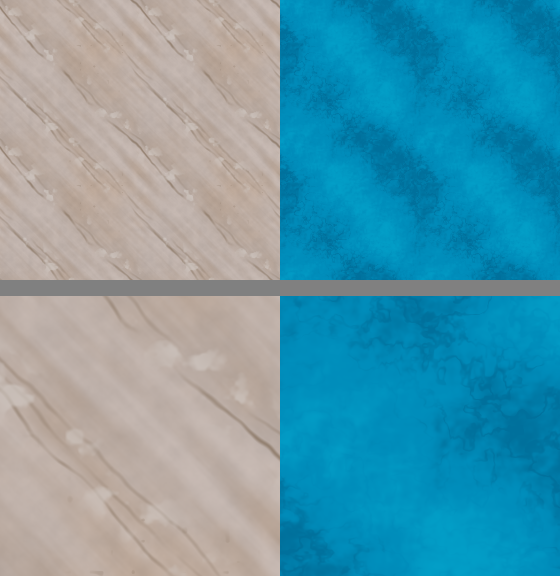
Top, the full canvas; bottom, a detail of the centre.
Give the GLSL for this texture, as a WebGL 1 fragment shader.

```glsl
precision highp float;
// Two panels side by side: beige stone with diagonal veins, and mottled blue plaster.
// Each panel repeats a square tile; lattice noise wraps at the tile edge, and the
// sheared coordinate (x + y, x) gives seamless streaks falling to the right.

#define TILES vec2(4.0, 2.0)   // repeats over the canvas, half of them per panel
#define VEIN_WIDTH 0.006       // in tiles
#define VEIN_WOBBLE 0.10
#define STREAK_CONTRAST 0.13
#define STONE_GRAIN 0.07
#define PLASTER_RELIEF 0.38
#define PLASTER_CRACKS 0.09
#define DARK_BAND 0.67         // diagonal position of the plaster shadow

uniform vec2 u_resolution;

float hash(vec2 cell) {
  return fract(sin(dot(cell, vec2(127.1, 311.7))) * 43758.5453);
}

// Value noise that wraps after "period" cells
float noise(vec2 p, vec2 period, float seed) {
  vec2 c = floor(p), f = fract(p);
  f = f * f * (3.0 - 2.0 * f);
  vec2 lo = floor(mod(c + 0.5, period)) + seed;
  vec2 hi = floor(mod(c + 1.5, period)) + seed;
  return mix(mix(hash(lo), hash(vec2(hi.x, lo.y)), f.x),
             mix(hash(vec2(lo.x, hi.y)), hash(hi), f.x), f.y);
}

// Four octaves, tile coordinates in, 0..1 out
float fbm(vec2 t, vec2 cells, float seed) {
  float sum = 0.0, gain = 0.5;
  for (int i = 0; i < 4; i++) {
    sum += gain * noise(t * cells, cells, seed);
    cells *= 2.0;
    gain *= 0.5;
  }
  return sum / 0.9375;
}

// Broken, wandering diagonal line through x + y = offset
float vein(vec2 t, float offset, float seed, float pixel) {
  float wobble = (fbm(t, vec2(4.0), seed) - 0.5) * VEIN_WOBBLE;
  float d = abs(fract(t.x + t.y - offset + wobble + 0.5) - 0.5) * 0.707;
  float broken = smoothstep(0.32, 0.68, fbm(t, vec2(5.0), seed + 9.0));
  return broken * (1.0 - smoothstep(0.0, VEIN_WIDTH + pixel, d));
}

vec3 stone(vec2 t, float pixel) {
  vec3 greyBeige = vec3(0.74, 0.69, 0.665);
  vec3 warmBeige = vec3(0.73, 0.65, 0.59);
  vec3 veinBrown = vec3(0.50, 0.42, 0.34);
  vec3 chipWhite = vec3(0.82, 0.79, 0.77);
  vec2 sheared = vec2(t.x + t.y, t.x);

  // Soft clouds and stretched streaks
  float cloud = fbm(t, vec2(3.0), 3.0);
  float streak = fbm(sheared, vec2(13.0, 2.0), 17.0);
  float warmth = smoothstep(0.28, 0.75, 0.55 * cloud + 0.45 * streak);
  vec3 color = mix(greyBeige, warmBeige, warmth);
  color *= 1.0 + STREAK_CONTRAST * (0.5 - streak);
  color *= 1.0 + STONE_GRAIN * (fbm(t, vec2(28.0), 29.0) - 0.5);

  // Thin brown veins, two strong and three faint
  for (int i = 0; i < 5; i++) {
    float k = float(i);
    float strength = i < 2 ? 0.65 : 0.28;
    float line = vein(t, 0.43 + 0.49 * k + 0.07 * floor(k / 2.0), 41.0 + 5.0 * k, pixel);
    color = mix(color, veinBrown, strength * line);
  }

  // Pale chips gathered beside the strong veins, and small brown pits
  float beside = pow(0.5 + 0.5 * cos(12.566 * (sheared.x - 0.47)), 3.0);
  float chips = smoothstep(0.58, 0.70, fbm(t, vec2(11.0), 73.0));
  color = mix(color, chipWhite, 0.65 * chips * beside);
  float pits = smoothstep(0.90, 0.99, noise(t * 40.0, vec2(40.0), 83.0));
  return mix(color, veinBrown, 0.22 * pits * smoothstep(0.4, 0.65, cloud));
}

vec3 plaster(vec2 t) {
  vec3 deepBlue = vec3(0.0, 0.44, 0.61);
  vec3 midBlue = vec3(0.0, 0.55, 0.73);
  vec3 brightBlue = vec3(0.01, 0.62, 0.78);

  // Diagonal light and shade, blurred by clouds
  float band = 0.5 - 0.5 * cos(6.2832 * (t.x + t.y - DARK_BAND));
  float cloud = fbm(t, vec2(4.0), 101.0);
  float tone = 0.52 + 0.36 * (band - 0.5) + 0.85 * (cloud - 0.5);

  // Trowelled relief lit from the upper left, with crinkled cracks
  vec2 warped = t + 0.05 * vec2(fbm(t, vec2(9.0), 113.0), fbm(t, vec2(9.0), 127.0));
  float relief = fbm(warped, vec2(16.0), 131.0)
               - fbm(warped + vec2(-0.012, 0.012), vec2(16.0), 131.0);
  float ridge = 1.0 - abs(2.0 * fbm(warped, vec2(18.0), 149.0) - 1.0);
  tone += PLASTER_RELIEF * relief;
  tone -= PLASTER_CRACKS * smoothstep(0.86, 1.0, ridge) * (1.5 - band);
  tone += 0.10 * (noise(t * 64.0, vec2(64.0), 157.0) - 0.5);
  return mix(mix(deepBlue, midBlue, smoothstep(0.1, 0.5, tone)),
             brightBlue, smoothstep(0.45, 0.9, tone));
}

void main() {
  vec2 tile = gl_FragCoord.xy / u_resolution * TILES;
  float pixel = TILES.y / u_resolution.y;
  float seam = 0.5 * TILES.x;
  float right = smoothstep(seam - 0.5 * pixel, seam + 0.5 * pixel, tile.x);
  gl_FragColor = vec4(mix(stone(tile, pixel), plaster(tile), right), 1.0);
}
```
